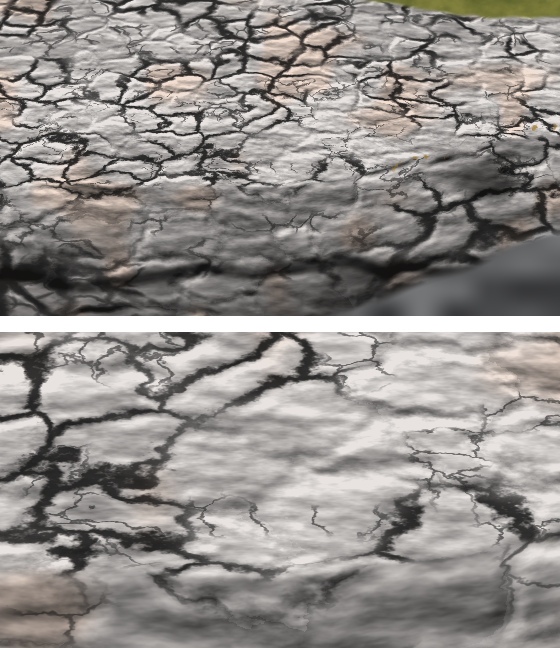
Top, the full canvas; bottom, a detail of the centre.
This texture is drawn by a WebGL 2 fragment shader. Its source:

```glsl
#version 300 es
precision highp float;
// Weathered grey bark: pale cracked slope, darker ridge in front, soft foliage behind.

uniform vec2 u_resolution;
out vec4 fragColor;

float hash(vec2 p) {
    vec3 a = fract(vec3(p.xyx) * 0.1031);
    a += dot(a, a.yzx + 33.33);
    return fract((a.x + a.y) * a.z);
}

vec2 hash2(vec2 p) {
    return vec2(hash(p), hash(p + 57.3));
}

float noise(vec2 p) {
    vec2 i = floor(p), f = fract(p);
    f = f * f * (3.0 - 2.0 * f);
    return mix(mix(hash(i), hash(i + vec2(1, 0)), f.x),
               mix(hash(i + vec2(0, 1)), hash(i + vec2(1, 1)), f.x), f.y);
}

// Gain sets how much fine grain survives.
float fbm(vec2 p, float gain) {
    float sum = 0.0, weight = 0.5;
    for (int i = 0; i < 5; i++) {
        sum += weight * noise(p);
        p = mat2(1.6, 1.2, -1.2, 1.6) * p + 11.7;
        weight *= gain;
    }
    return sum;
}

// Voronoi plates: x = distance to the border, y = random id.
vec2 plates(vec2 p) {
    vec2 cell = floor(p), f = fract(p), nearest = vec2(0), home = vec2(0);
    float best = 9.0, border = 9.0;
    for (int k = 0; k < 9; k++) {
        vec2 g = vec2(k % 3 - 1, k / 3 - 1);
        vec2 r = g + 0.1 + 0.8 * hash2(cell + g) - f;
        if (dot(r, r) < best) { best = dot(r, r); nearest = r; home = g; }
    }
    for (int k = 0; k < 25; k++) {
        vec2 g = home + vec2(k % 5 - 2, k / 5 - 2);
        vec2 r = g + 0.1 + 0.8 * hash2(cell + g) - f;
        vec2 d = r - nearest;
        if (dot(d, d) > 0.0001) border = min(border, dot(0.5 * (r + nearest), normalize(d)));
    }
    return vec2(border, hash(cell + home + 7.7));
}

vec2 warp(vec2 q, float gain) {
    vec2 broad = vec2(noise(q * 1.3), noise(q * 1.3 + 31.0)) - 0.5;
    vec2 jagged = vec2(fbm(q * 4.0, gain), fbm(q * 4.0 + 19.0, gain)) - 0.5;
    return q + 0.7 * broad + 0.35 * jagged;
}

float height(vec2 q, vec2 plate, float gain) {
    float dome = smoothstep(0.0, 0.22, plate.x);
    return (0.12 + 0.32 * plate.y) * dome + 0.9 * fbm(q * vec2(1.4, 2.6), gain);
}

float crackLine(float border, float width, float blur) {
    return 1.0 - smoothstep(width * 0.3, width + blur, border);
}

// Relief lit from above, returned as tone around the base value.
float bark(vec2 q, float base, float gain, float blur, float opening) {
    vec2 toLight = vec2(-0.04, 0.13);
    vec2 w = warp(q, gain);
    vec2 plate = plates(w);
    vec2 above = plates(warp(q + toLight, gain));
    float slope = height(q, plate, gain) - height(q + toLight, above, gain);
    float tone = base + 0.72 * slope + 0.1 * (plate.y - 0.5);
    tone += 0.3 * (fbm(q * vec2(2.5, 5.0) + 40.0, gain) - 0.48);
    float presence = smoothstep(0.3, 0.65, noise(q * 0.8 + 5.0));
    float crack = presence * crackLine(plate.x, opening * presence, blur);
    float hairline = crackLine(plates(w * 1.9 + 3.0).x, 0.03, blur);
    hairline *= 0.65 * smoothstep(0.5, 0.75, noise(q * 1.7 + 23.0));
    return mix(tone, 0.1, 0.88 * max(crack, hairline));
}

void main() {
    vec2 p = gl_FragCoord.xy / u_resolution.y;
    float pixel = 1.0 / u_resolution.y;
    float defocus = smoothstep(0.08, 0.5, abs(p.y - 0.5));
    float gain = mix(0.6, 0.44, defocus);
    float blur = 0.03 + 0.1 * defocus + 4.0 * pixel;

    // Far slope, shrinking with distance
    float scale = 1.35 - 0.5 * p.y;
    vec2 slopePos = vec2((p.x - 0.9) / scale, -2.0 * log(scale));
    float patches = noise(p * vec2(3.0, 6.0) + 2.0) - 0.5;
    float far = bark(slopePos / vec2(0.125, 0.062) + 50.0, 0.69 + 0.12 * patches, gain, blur, 0.07);

    // Near ridge, with plates opening toward the bottom
    float ridge = 0.41 + 0.17 * smoothstep(0.85, 1.75, p.x) + 0.04 * (fbm(p.xx * vec2(7.0, 3.0), 0.5) - 0.48);
    float depth = ridge - p.y;
    float low = smoothstep(0.05, 0.38, depth);
    vec2 nearPos = vec2(p.x, p.y - 0.7 * ridge) / vec2(0.22, 0.125) + 80.0;
    float near = bark(nearPos, mix(0.52, 0.43, low), gain, blur, mix(0.03, 0.13, low));
    float hollow = smoothstep(0.6, 0.85, noise(p * vec2(4.5, 7.0) + 14.0));
    near *= 1.0 - 0.55 * hollow * smoothstep(0.6, 1.4, p.x);
    float fissure = 0.13 + 0.13 * (fbm(vec2(p.x * 3.0, 4.0), 0.5) - 0.48);
    near *= 1.0 - 0.65 * (1.0 - smoothstep(0.004, 0.035, abs(p.y - fissure)));
    float tone = mix(far, near, smoothstep(-0.006, 0.012, depth));

    // Out-of-focus lump in the lower right corner
    float lumpTop = 0.27 * smoothstep(0.95, 1.85, p.x) + 0.03 * noise(vec2(p.x * 6.0, 1.0)) - 0.02;
    float lump = smoothstep(-0.02, 0.025, lumpTop - p.y) * smoothstep(1.0, 1.15, p.x);
    tone = mix(tone, 0.2 + 0.28 * noise(p * vec2(9.0, 12.0)), lump);

    tone = clamp(tone, 0.07, 0.9);
    vec3 color = tone * mix(vec3(1.01, 0.99, 0.98), vec3(0.98, 0.99, 1.01), lump);
    color *= mix(vec3(1), vec3(1.05, 0.98, 0.93), smoothstep(0.6, 0.85, noise(p * 8.0 + 9.0)) * (1.0 - lump));

    // Lichen specks along the ridge
    vec2 speckPos = p * 32.0 + 0.8 * noise(p * 90.0);
    vec2 speckCell = floor(speckPos);
    float speck = 1.0 - smoothstep(0.12, 0.34, length(fract(speckPos) - 0.5));
    speck *= step(0.72, hash(speckCell + 3.0)) * smoothstep(1.15, 1.3, p.x);
    speck *= 1.0 - smoothstep(0.02, 0.05, abs(depth + 0.01));
    color = mix(color, vec3(0.62, 0.47, 0.17), 0.75 * speck);

    // Blurred foliage beyond the upper edge
    float skyline = 1.0 - 0.055 * smoothstep(1.1, 1.55, p.x) + 0.012 * (noise(p.xx * 16.0) - 0.5);
    float leaves = smoothstep(-0.008, 0.01, p.y - skyline) * smoothstep(1.1, 1.2, p.x);
    vec3 foliage = mix(vec3(0.33, 0.36, 0.16), vec3(0.59, 0.57, 0.28), fbm(p * vec2(24.0, 30.0), 0.45));
    fragColor = vec4(mix(color, foliage, leaves), 1.0);
}
```
